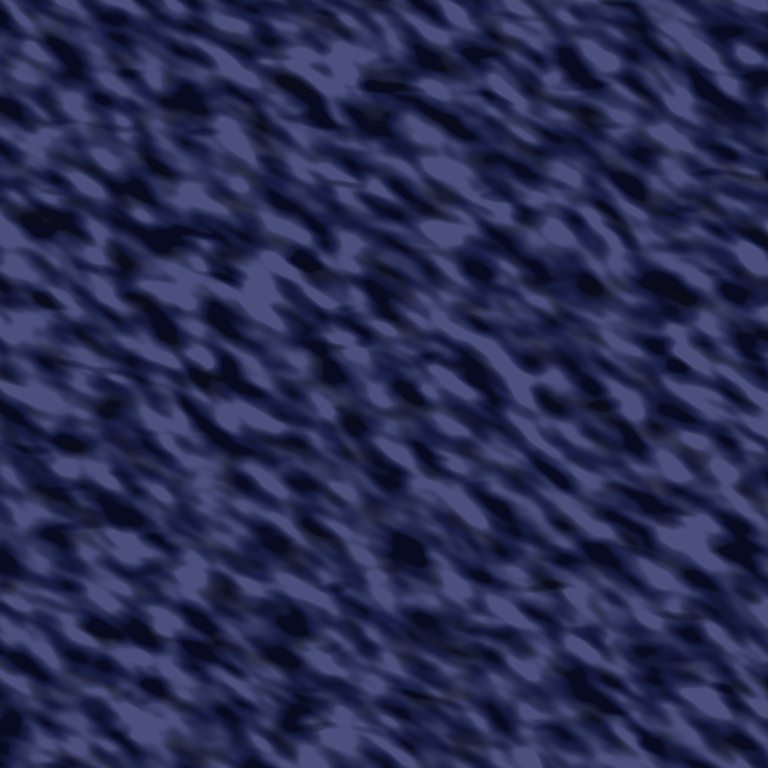
Reproduce this texture procedurally as a three.js fragment shader.

```glsl
varying vec2 vUv;

vec2 randomGradient(vec2 cell) {
  float h = fract(sin(dot(cell, vec2(127.1, 311.7))) * 43758.55);
  return vec2(cos(h * 6.2832), sin(h * 6.2832));
}

float gradientNoise(vec2 p) {
  vec2 i = floor(p);
  vec2 f = p - i;
  vec2 w = f * f * f * (f * (f * 6.0 - 15.0) + 10.0);
  float a = dot(randomGradient(i), f);
  float b = dot(randomGradient(i + vec2(1.0, 0.0)), f - vec2(1.0, 0.0));
  float c = dot(randomGradient(i + vec2(0.0, 1.0)), f - vec2(0.0, 1.0));
  float d = dot(randomGradient(i + 1.0), f - 1.0);
  return mix(mix(a, b, w.x), mix(c, d, w.x), w.y);
}

// Noise stretched along a direction; frequency is (along, across)
float streaks(vec2 p, float angle, vec2 frequency, float seed) {
  vec2 along = vec2(cos(angle), sin(angle));
  vec2 across = vec2(-along.y, along.x);
  return gradientNoise(vec2(dot(p, along), dot(p, across)) * frequency + seed);
}

// Night-blue ramp, spaced by the area of each tone
vec3 fibreColor(float tone) {
  vec3 color = mix(vec3(0.03, 0.04, 0.13), vec3(0.07, 0.09, 0.22), smoothstep(0.0, 0.14, tone));
  color = mix(color, vec3(0.10, 0.12, 0.29), clamp((tone - 0.14) / 0.19, 0.0, 1.0));
  color = mix(color, vec3(0.15, 0.17, 0.32), clamp((tone - 0.33) / 0.20, 0.0, 1.0));
  color = mix(color, vec3(0.20, 0.22, 0.39), clamp((tone - 0.53) / 0.20, 0.0, 1.0));
  return mix(color, vec3(0.29, 0.31, 0.49), clamp((tone - 0.73) / 0.20, 0.0, 1.0));
}

void main() {
  // Gentle bend of the grain
  vec2 p = vUv + 0.012 * vec2(gradientNoise(vUv * 9.0), gradientNoise(vUv * 9.0 + 41.0));

  // Main grain, steep ridges, flatter strands and fine fuzz
  float height = streaks(p, -0.62, vec2(14.0, 38.0), 3.7);
  height += 0.70 * streaks(p, -0.92, vec2(13.0, 29.0), 57.3);
  height += 0.60 * streaks(p, -0.36, vec2(17.0, 45.0), 91.1);
  height += 0.28 * streaks(p, -0.50, vec2(38.0, 80.0), 23.9);

  // Sparse, nearly level dark gaps
  float gap = smoothstep(0.28, 0.55, streaks(p, -0.08, vec2(12.0, 38.0), 133.4));
  float tone = smoothstep(-0.59, 0.59, height - 0.35 * gap + 0.01);

  // Patches of duller dye in the middle tones
  vec3 color = fibreColor(tone);
  float dull = smoothstep(0.0, 0.4, streaks(p, -0.4, vec2(16.0, 34.0), 71.6));
  float gray = dot(color, vec3(0.3, 0.5, 0.2));
  color = mix(color, vec3(gray), 0.3 * dull * (1.0 - smoothstep(0.5, 0.9, tone)));
  gl_FragColor = vec4(color, 1.0);
}
```
